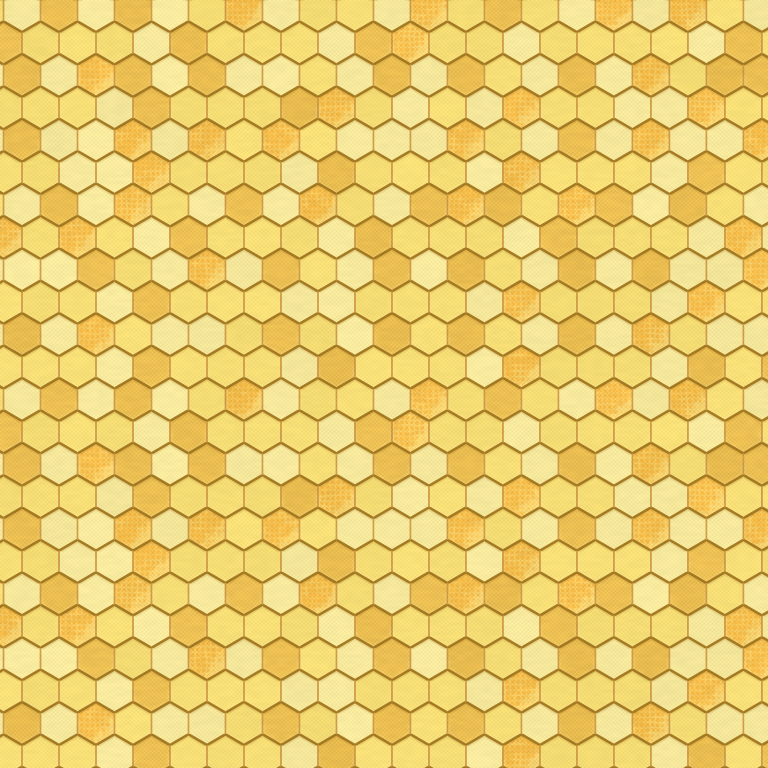
Give the GLSL for this pattern, as a Shadertoy shader.

```glsl
// Honeycomb fabric: pointy-top hexagons in pale, lemon and amber wax.
// A five-column motif with hashed swaps picks each tone, repeating every
// twelve rows; some amber cells are brushed with a loose crosshatch.

#define COLUMNS 20.76                 // cells across the canvas
#define ROWS 23.70                    // rows down the canvas
#define FIRST_CENTER vec2(0.595, 0.324)
#define ROW_PERIOD 12.0
#define SWAP_CHANCE 0.17              // cells that leave the motif
#define BRUSHED_CHANCE 0.36           // amber cells with a crosshatch
#define LINE_HALF 0.028               // half line width, in cell widths
#define THREADS 190.0                 // weave threads across the canvas
#define WEAVE_DEPTH 0.030

const float TAU = 6.28318;
const float ROW_HEIGHT = 0.866;

const vec3 PALE = vec3(0.965, 0.910, 0.610);
const vec3 LEMON = vec3(0.965, 0.870, 0.460);
const vec3 AMBER = vec3(0.920, 0.745, 0.320);
const vec3 ORANGE = vec3(0.950, 0.715, 0.260);
const vec3 BRUSH = vec3(0.970, 0.830, 0.440);
const vec3 UPRIGHT_LINE = vec3(0.800, 0.590, 0.260);
const vec3 SLANTED_LINE = vec3(0.620, 0.450, 0.110);

float hash(vec2 p) {
    vec3 q = fract(vec3(p.xyx) * 0.1031);
    q += dot(q, q.yzx + 33.33);
    return fract((q.x + q.y) * q.z);
}

float noise(vec2 p) {
    vec2 i = floor(p), f = fract(p);
    f = f * f * (3.0 - 2.0 * f);
    return mix(mix(hash(i), hash(i + vec2(1, 0)), f.x),
               mix(hash(i + vec2(0, 1)), hash(i + vec2(1, 1)), f.x), f.y);
}

// Tone of a cell: 0 pale, 1 lemon, 2 amber
int cellTone(vec2 cell, vec2 seed) {
    int evenMotif[5] = int[5](2, 0, 2, 1, 0);
    int oddMotif[5] = int[5](1, 1, 0, 2, 1);
    float shift = step(mod(cell.y, 6.0), 1.5);
    int k = int(mod(cell.x - shift + 0.5, 5.0));
    int tone = mod(cell.y, 2.0) < 0.5 ? evenMotif[k] : oddMotif[k];
    return hash(seed + 7.3) < SWAP_CHANCE ? int(3.0 * hash(seed + 19.7)) : tone;
}

// Orange wax under uneven yellow strokes, worn pale at the lower right
vec3 brushedWax(vec2 d, vec2 seed) {
    vec2 wobble = 0.05 * vec2(noise(d.yx * 5.0 + seed), noise(d * 5.0 - seed));
    vec2 strokes = 0.5 + 0.5 * cos(TAU * 7.0 * (d + wobble));
    strokes *= strokes;
    float hatch = max(strokes.x, strokes.y) * (0.25 + 0.6 * noise(d * 6.0 + seed * 3.0));
    float worn = smoothstep(0.22, 0.55, dot(d, vec2(0.75, 0.65)) + 0.25 * noise(d * 9.0 + seed));
    return mix(ORANGE, BRUSH, clamp(hatch + 0.8 * worn, 0.0, 1.0));
}

void mainImage(out vec4 fragColor, in vec2 fragCoord) {
    vec2 uv = fragCoord / iResolution.xy;
    float pixel = COLUMNS / iResolution.x;

    // Nearest center of the staggered grid, rows counted from the top
    vec2 grid = vec2(uv.x * COLUMNS, (1.0 - uv.y) * ROWS) - FIRST_CENTER;
    vec2 cell = vec2(0.0), d = vec2(9.0);
    for (int i = 0; i < 2; i++) {
        float row = floor(grid.y) + float(i);
        float stagger = 0.5 * mod(row, 2.0);
        float col = floor(grid.x - stagger + 0.5);
        vec2 offset = vec2(grid.x - stagger - col, (grid.y - row) * ROW_HEIGHT);
        if (dot(offset, offset) < dot(d, d)) {
            d = offset;
            cell = vec2(col, row);
        }
    }

    // Wax fill
    vec2 seed = vec2(cell.x + 31.0, mod(cell.y, ROW_PERIOD) + 11.0);
    int tone = cellTone(cell, seed);
    vec3 color = tone == 0 ? PALE : tone == 1 ? LEMON : AMBER;
    if (tone == 2 && hash(seed + 43.1) < BRUSHED_CHANCE) color = brushedWax(d, seed);
    color += 0.025 * (hash(seed + 5.9) - 0.5);

    // Distance to the cell wall, split into upright and slanted sides
    float upright = abs(d.x);
    float slanted = 0.5 * abs(d.x) + ROW_HEIGHT * abs(d.y);
    float edge = 0.5 - max(upright, slanted);
    float slant = smoothstep(-0.03, 0.03, slanted - upright);

    // Shade under the upper walls, light rim above the lower walls
    float rim = 1.0 - smoothstep(0.02, 0.11, edge);
    float upper = smoothstep(0.15, -0.15, d.y);
    color = mix(color, SLANTED_LINE, 0.30 * rim * slant * upper);
    color = mix(color, PALE, 0.25 * rim * (1.0 - upper));

    // Walls
    float halfWidth = LINE_HALF * mix(0.85, 1.2, slant);
    float line = 1.0 - smoothstep(halfWidth - 0.6 * pixel, halfWidth + 0.6 * pixel, edge);
    color = mix(color, mix(UPRIGHT_LINE, SLANTED_LINE, slant), 0.92 * line);

    // Woven cloth grain, faded out when threads are finer than pixels
    float visible = smoothstep(1.5, 2.5, iResolution.x / THREADS);
    vec2 thread = sin(TAU * THREADS * uv);
    float grain = thread.x * thread.y * visible + noise(uv * vec2(90.0, 240.0)) - 0.5;
    color *= 1.0 + WEAVE_DEPTH * grain * (tone == 2 ? 1.4 : 0.9);

    fragColor = vec4(clamp(color, 0.0, 1.0), 1.0);
}
```
